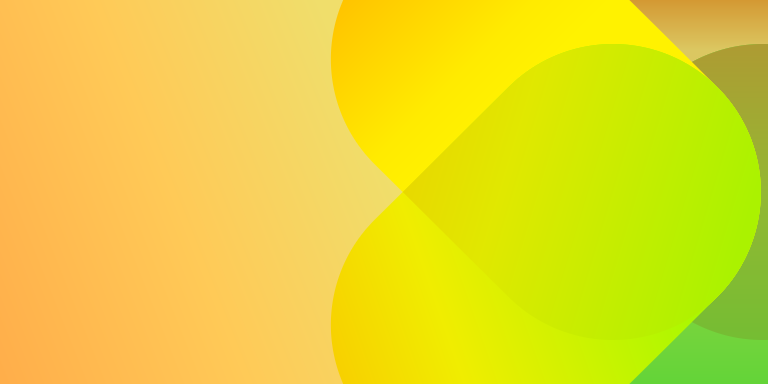
Reproduce this background procedurally as a Shadertoy shader.

```glsl
// Two chevrons of overlapping diagonal capsules on a warm orange gradient.

#define RADIUS 0.3854             // capsule radius, in canvas heights
#define ARM vec2(0.349, 0.346)    // reach of each capsule from the tip
#define TIP vec2(1.596, 0.5)      // shared end of the front capsules
#define REAR_SHIFT vec2(0.39, 0.0)

// Three-stop gradient with the middle stop at position m
vec3 ramp(vec3 a, vec3 b, vec3 c, float m, float t) {
    t = clamp(t, 0.0, 1.0);
    return t < m ? mix(a, b, t / m) : mix(b, c, (t - m) / (1.0 - m));
}

// Signed distance to a capsule from the origin to point b
float capsule(vec2 p, vec2 b) {
    float h = clamp(dot(p, b) / dot(b, b), 0.0, 1.0);
    return length(p - b * h) - RADIUS;
}

float coverage(float d) {
    return clamp(0.5 - d * iResolution.y, 0.0, 1.0);
}

// Paint the upper capsule, the lower capsule, then their overlap
vec3 chevron(vec3 base, vec2 p, vec3 upper, vec3 lower, vec3 overlap) {
    float dUpper = capsule(p, vec2(-ARM.x, ARM.y));
    float dLower = capsule(p, -ARM);
    base = mix(base, upper, coverage(dUpper));
    base = mix(base, lower, coverage(dLower));
    return mix(base, overlap, coverage(max(dUpper, dLower)));
}

void mainImage(out vec4 fragColor, in vec2 fragCoord) {
    vec2 p = fragCoord / iResolution.y;
    float down = 1.0 - p.y;

    // Backdrop
    vec3 color = ramp(vec3(1.0, 0.68, 0.29), vec3(1.0, 0.79, 0.34),
                      vec3(0.94, 0.87, 0.42), 0.52, (p.x + 0.4 * p.y) / 1.23);

    // Rear chevron: vertical gradients in muted tones
    vec3 amber = mix(vec3(0.83, 0.60, 0.20), vec3(0.86, 0.78, 0.38),
                     clamp(down / 0.13, 0.0, 1.0));
    vec3 green = mix(vec3(0.39, 0.83, 0.22), vec3(0.47, 0.83, 0.24),
                     clamp(p.y / 0.17, 0.0, 1.0));
    vec3 olive = ramp(vec3(0.68, 0.61, 0.20), vec3(0.58, 0.72, 0.20),
                      vec3(0.46, 0.74, 0.20), 0.5, (down - 0.12) / 0.76);
    color = chevron(color, p - TIP - REAR_SHIFT, amber, green, olive);

    // Front chevron: bright yellow to lime
    vec3 yellow = ramp(vec3(1.0, 0.77, 0.0), vec3(1.0, 0.92, 0.0),
                       vec3(1.0, 0.95, 0.0), 0.7, (p.x + down - 0.9) / 0.7);
    vec3 citron = ramp(vec3(0.97, 0.82, 0.0), vec3(0.94, 0.93, 0.0),
                       vec3(0.68, 0.97, 0.0), 0.33, (p.x + 0.35 * p.y - 0.9) / 0.95);
    vec3 lime = ramp(vec3(0.91, 0.85, 0.0), vec3(0.88, 0.91, 0.0),
                     vec3(0.67, 0.95, 0.0), 0.28, (p.x + 0.3 * down - 1.2) / 0.92);
    color = chevron(color, p - TIP, yellow, citron, lime);

    fragColor = vec4(color, 1.0);
}
```
